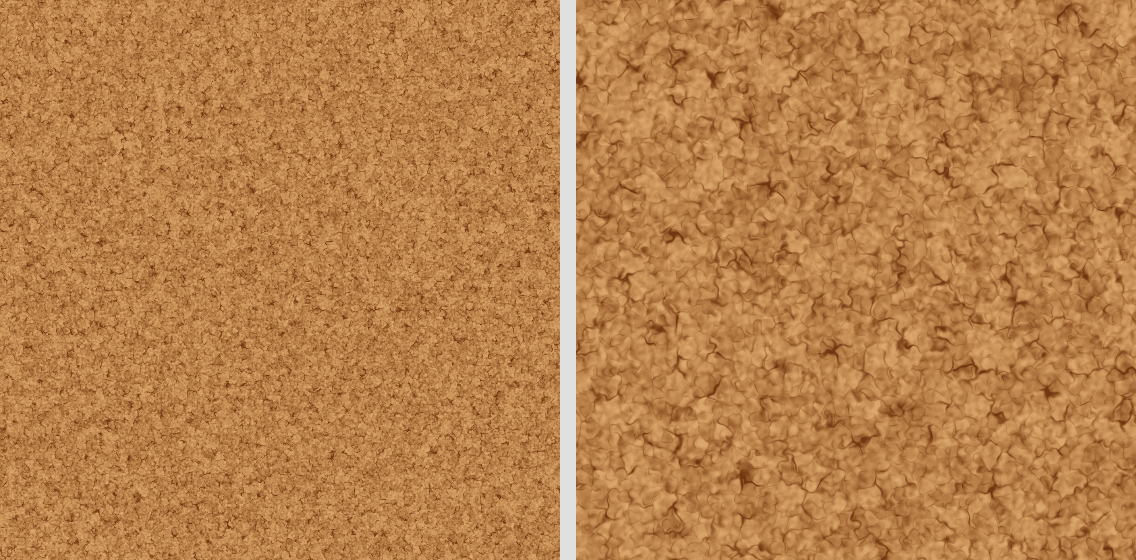
Left: the whole. Right: its middle third, enlarged.
Write a WebGL 2 fragment shader that draws this texture.

```glsl
#version 300 es
precision highp float;
// Pressed cork sheet: two sizes of ragged granules from warped cellular noise,
// broken dark cracks along their borders, scattered pits and fine gradient-noise
// grit, summed into one tone that runs from dark brown to pale tan.

uniform vec2 u_resolution;
out vec4 fragColor;

vec2 hash22(vec2 p) {
    vec3 q = fract(p.xyx * vec3(0.1031, 0.1030, 0.0973));
    q += dot(q, q.yzx + 33.33);
    return fract((q.xx + q.yz) * q.zy);
}

// Contribution of one lattice corner
float corner(vec2 cell, vec2 offset) {
    return dot(hash22(cell) * 2.4 - 1.2, offset);
}

// Gradient noise, roughly -0.7 to 0.7
float gradientNoise(vec2 p) {
    vec2 i = floor(p);
    vec2 f = p - i;
    vec2 u = f * f * (3.0 - 2.0 * f);
    vec2 r = vec2(1.0, 0.0);
    vec2 t = vec2(0.0, 1.0);
    float bottom = mix(corner(i, f), corner(i + r, f - r), u.x);
    float top = mix(corner(i + t, f - t), corner(i + 1.0, f - 1.0), u.x);
    return mix(bottom, top, u.y);
}

// Cellular granules: x = gap to the border, y = random value of the granule
vec2 granules(vec2 p) {
    vec2 cell = floor(p);
    float nearest = 9.0;
    float second = 9.0;
    float id = 0.0;
    for (int k = 0; k < 9; k++) {
        vec2 c = cell + vec2(float(k % 3 - 1), float(k / 3 - 1));
        vec2 h = hash22(c);
        float d = length(c + h - p);
        second = min(second, max(nearest, d));
        id = d < nearest ? fract(dot(h, vec2(17.3, 31.7))) : id;
        nearest = min(nearest, d);
    }
    return vec2(second - nearest, id);
}

// Dark line where the gap closes, never thinner than about a pixel
float crack(float gap, float width, float pixel) {
    return 1.0 - smoothstep(0.0, max(width, 1.4 * pixel), gap);
}

vec3 corkColor(float t) {
    vec3 c = mix(vec3(0.51, 0.275, 0.11), vec3(0.82, 0.61, 0.385), t);
    return c - vec3(0.0, 0.02, 0.06) * t * (1.0 - t);
}

void main() {
    float pixel = 1.0 / u_resolution.y;
    vec2 uv = gl_FragCoord.xy * pixel + 3.0;

    // Ragged granule outlines
    vec2 bend = vec2(gradientNoise(uv * 190.0), gradientNoise(uv * 190.0 + 57.3));
    vec2 ragged = uv + 0.0045 * bend;
    vec2 coarse = granules(ragged * 72.0);
    vec2 fine = granules(ragged * 150.0 + 19.0);

    // Pale plates hide the finer detail beneath them
    float plate = smoothstep(0.6, 0.95, coarse.y) * smoothstep(0.05, 0.25, coarse.x);
    float detail = 1.0 - 0.6 * plate;

    // Granule tones, soft mottling and grit
    float mottle = gradientNoise(uv * 40.0);
    float tone = 0.83 + 0.23 * (coarse.y - 0.5) + 0.28 * detail * (fine.y - 0.5);
    tone += 0.11 * mottle;
    tone += 0.34 * detail * gradientNoise(uv * 185.0 + 7.0);
    tone += 0.32 * gradientNoise(uv * 290.0 + 31.0);

    // Cracks that fade in and out along their length
    float wear = gradientNoise(uv * 75.0 + 5.0);
    float broken = smoothstep(-0.25, 0.4, wear);
    float hairline = smoothstep(-0.4, 0.4, bend.x);
    tone -= 0.68 * broken * crack(coarse.x, 0.2, pixel * 72.0);
    tone -= 0.40 * hairline * detail * crack(fine.x, 0.34, pixel * 150.0);

    // Sparse dark pits
    tone -= 0.30 * detail * smoothstep(0.32, 0.55, wear);

    fragColor = vec4(corkColor(clamp(tone, -0.2, 1.12)), 1.0);
}
```
